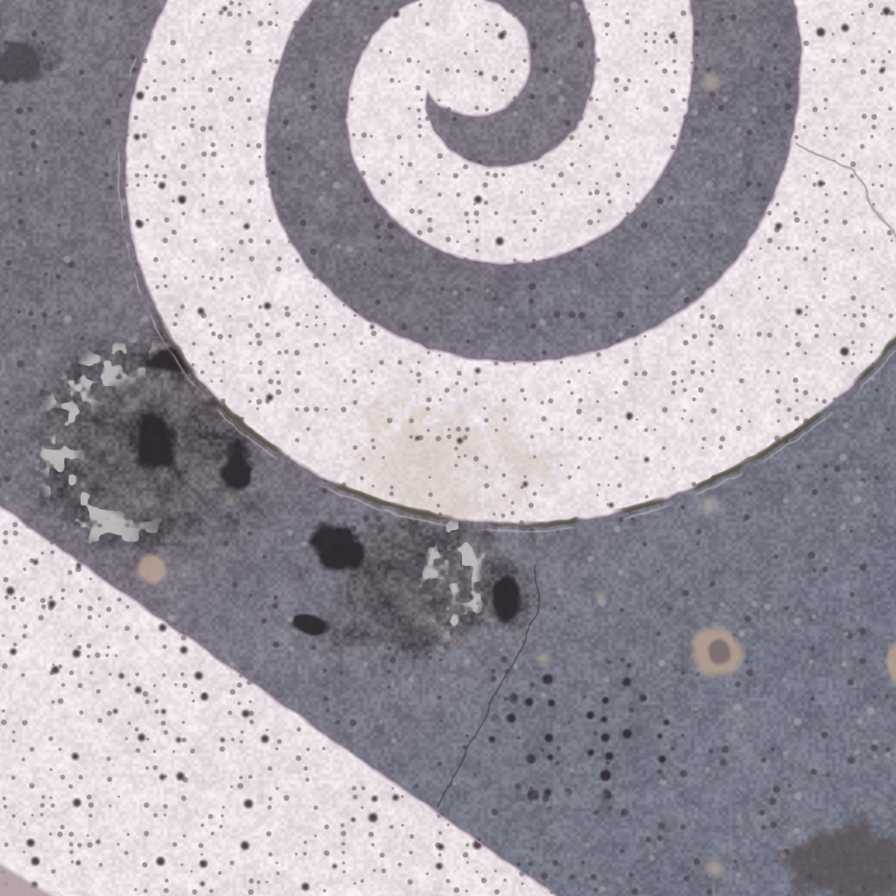
Give the GLSL for this texture, as a WebGL 2 fragment shader.

```glsl
#version 300 es
precision highp float;
uniform vec2 u_resolution;
out vec4 fragColor;

const float PI = 3.14159;
const int KNOTS = 22;
// Spiral radii, one knot per eighth of a turn
const float PALE_ARM[KNOTS] = float[](.073, .069, .065, .061, .059, .062, .069, .094,
    .133, .186, .227, .243, .240, .260, .267, .289, .375, .469, .518, .551, .612, .8);
const float SLATE_ARM[KNOTS] = float[](.034, .081, .118, .132, .130, .135, .143, .172,
    .220, .293, .335, .363, .359, .371, .52, .9, 1.2, 1.2, 1.2, 1.2, 1.2, 1.2);

float hash(vec2 p) {
    vec3 q = fract(p.xyx * .1031);
    q += dot(q, q.yzx + 33.33);
    return fract((q.x + q.y) * q.z);
}

float noise(vec2 p) {
    vec2 i = floor(p), f = fract(p);
    f = f * f * (3. - 2. * f);
    return mix(mix(hash(i), hash(i + vec2(1, 0)), f.x),
               mix(hash(i + vec2(0, 1)), hash(i + 1.), f.x), f.y);
}

float fbm(vec2 p) {
    float sum = 0., gain = .53;
    for (int i = 0; i < 4; i++) {
        sum += gain * noise(p);
        p = p * 2.03 + 19.7;
        gain *= .5;
    }
    return sum;
}

float below(float d, float soft) { return 1. - smoothstep(-soft, soft, d); }

float spline(float knots[KNOTS], float t) {
    t = clamp(t, 0., float(KNOTS - 1));
    int i = min(int(t), KNOTS - 2);
    float f = t - float(i);
    float a = knots[max(i - 1, 0)], b = knots[i];
    float c = knots[i + 1], d = knots[min(i + 2, KNOTS - 1)];
    return b + .5 * f * (c - a + f * (2. * a - 5. * b + 4. * c - d + f * (3. * (b - c) + d - a)));
}

float specks(vec2 p, float cells, float density, float size, float seed) {
    vec2 g = p * cells, id = floor(g) + seed;
    vec2 centre = .3 + .4 * vec2(hash(id), hash(id + 17.));
    float radius = size * (.4 + .6 * hash(id + 31.));
    return step(1. - density, hash(id + 47.)) * below(length(fract(g) - centre) - radius, .12);
}

float blob(vec2 p, vec2 centre, vec2 radius, float rough) {
    return below(length((p - centre) / radius) - 1. + rough * (fbm(p * 45.) - .5), .25);
}

float crack(vec2 p, vec2 a, vec2 b, float width) {
    p += .012 * (vec2(fbm(p * 30.), fbm(p * 30. + 9.)) - .5);
    vec2 ab = b - a;
    float along = clamp(dot(p - a, ab) / dot(ab, ab), 0., 1.);
    return below(length(p - a - ab * along) - width, .0015);
}

void main() {
    vec2 p = gl_FragCoord.xy / u_resolution;
    float soft = max(1.2 / u_resolution.y, .0012);

    // Spiral inlay and diagonal slab; inlay is negative on slate
    vec2 arm = p - vec2(.534, .935);
    float r = length(arm) + .003 * (noise(p * 90.) - .5);
    float t = (atan(arm.y, arm.x) + PI) * 4. / PI;
    float rim = r - spline(PALE_ARM, t + 16.);
    float core = max(spline(PALE_ARM, t) - r, r - spline(SLATE_ARM, t));
    float band = max(spline(PALE_ARM, t + 8.) - r, r - spline(SLATE_ARM, t + 8.));
    float slab = (p.y - .436 + .701 * p.x) / 1.221 + .003 * (noise(p * 70.) - .5);
    float inlay = max(min(min(core, band), -rim), -slab);
    float slateMask = below(inlay, soft);

    // Grain of both stones
    float grain = noise(p * 260.) - .5;
    float mottle = fbm(p * 55.) - .5;
    float cloud = fbm(p * 7.) - .5;
    vec3 slate = mix(vec3(.475, .45, .5), vec3(.455, .465, .52), smoothstep(.3, 1.2, p.x + .6 - p.y));
    slate += .11 * grain + .1 * mottle + .06 * cloud;
    vec3 marble = vec3(.915, .882, .902) + .1 * grain + .1 * mottle;
    marble = mix(marble, vec3(.81, .74, .68), .65 * blob(p, vec2(.49, .47), vec2(.1, .085), 1.6) * fbm(p * 24.));

    // Specks
    float slabMask = below(slab, .002);
    marble = mix(marble, vec3(.5, .45, .46), .75 * specks(p, 95., .22, .3, 3.));
    marble = mix(marble, vec3(.25, .2, .22), .9 * specks(p, 42., .06 + .14 * slabMask, .2, 11.));
    slate = mix(slate, vec3(.3, .28, .32), .8 * specks(p, 70., .12, .28, 23.));
    slate = mix(slate, vec3(.64, .63, .65), .7 * specks(p, 60., .07, .26, 37.));
    slate = mix(slate, vec3(.67, .63, .6), .8 * specks(p, 17., .06, .17, 53.));
    float cluster = blob(p, vec2(.66, .18), vec2(.11, .08), 1.);
    slate = mix(slate, vec3(.2, .18, .22), cluster * specks(p, 48., .45, .3, 61.));

    // Broken hollows with pale flecks
    float flecks = smoothstep(.52, .66, noise(p * 75.) * .65 + .35 * noise(p * 150.));
    vec2 pit = p - vec2(.165, .5);
    float hollow = blob(p, vec2(.165, .5), vec2(.118, .12), .6);
    float rubble = blob(p, vec2(.475, .35), vec2(.115, .075), 1.2);
    vec3 debris = vec3(.37, .34, .37) + .3 * mottle + .15 * grain;
    slate = mix(slate, debris, .8 * max(hollow, rubble));
    float crust = below(abs(length(pit) - .1) - .022, .01) * smoothstep(.05, -.04, pit.x);
    crust = max(crust, blob(p, vec2(.505, .355), vec2(.032, .065), .8));
    slate = mix(slate, vec3(.8, .78, .78), .85 * crust * flecks);
    float hole = blob(p, vec2(.172, .51), vec2(.02, .04), 1.2);
    hole = max(hole, blob(p, vec2(.2, .598), vec2(.045, .012), 1.));
    hole = max(hole, blob(p, vec2(.265, .48), vec2(.016, .025), 1.));
    hole = max(hole, blob(p, vec2(.378, .388), vec2(.027, .03), 1.2));
    hole = max(hole, blob(p, vec2(.347, .303), vec2(.018, .01), 1.));
    hole = max(hole, blob(p, vec2(.565, .33), vec2(.013, .022), 1.));
    slate = mix(slate, vec3(.17, .15, .17), .9 * hole);

    // Rusty pebbles, brown patch and cracks
    float rust = blob(p, vec2(.8, .272), vec2(.027), .4);
    rust = max(rust, blob(p, vec2(.17, .365), vec2(.016), .4));
    rust = max(rust, blob(p, vec2(1.004, .26), vec2(.014, .026), .4));
    slate = mix(slate, vec3(.72, .63, .57), .85 * rust);
    slate = mix(slate, vec3(.47, .42, .43), .9 * blob(p, vec2(.803, .272), vec2(.012, .014), .4));
    slate = mix(slate, vec3(.34, .3, .31), .7 * blob(p, vec2(.97, .035), vec2(.08, .045), 1.2));
    slate = mix(slate, vec3(.26, .23, .26), .7 * blob(p, vec2(.02, .93), vec2(.045, .018), 1.6));
    float split = max(crack(p, vec2(.6, .37), vec2(.6, .315), .001), crack(p, vec2(.6, .315), vec2(.49, .1), .001));
    slate = mix(slate, vec3(.27, .25, .28), .75 * split);
    float vein = max(crack(p, vec2(.89, .84), vec2(.95, .81), .001), crack(p, vec2(.95, .81), vec2(1., .73), .001));
    marble = mix(marble, vec3(.56, .5, .52), .7 * vein);

    // Joints between the stones
    vec3 colour = mix(marble, slate, slateMask);
    colour = mix(colour, vec3(.53, .43, .51), .5 * below(abs(inlay) - .002, .002));
    float worn = smoothstep(.3, .6, noise(p * 38.)) * step(0., slab);
    float lower = smoothstep(.6, 1.2, t) * below(t - 4., .1);
    colour = mix(colour, vec3(.32, .31, .25), .8 * worn * lower * below(abs(rim) - .003, .002));
    colour = mix(colour, vec3(.73, .71, .7), .6 * worn * below(t - 4., .1) * below(abs(rim - .008) - .001, .0015));
    colour = mix(colour, vec3(.66, .58, .61), .8 * below(p.y + .62 * p.x - .036, .004));
    fragColor = vec4(clamp(colour, 0., 1.), 1.);
}
```
